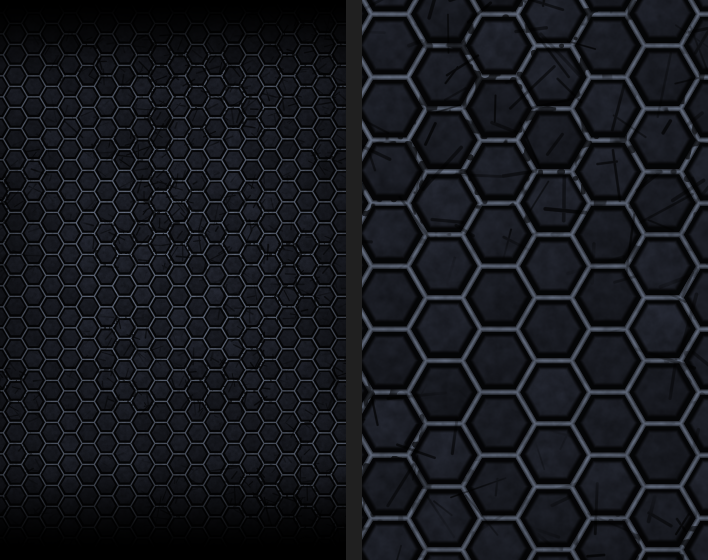
Left: the whole. Right: its middle third, enlarged.
Give the GLSL for this pattern, as a Shadertoy shader.

```glsl
// Worn dark honeycomb: flat-topped steel hexagon mesh over recessed plates.
// A two-lattice hexagon distance gives mesh, shadow and plates; layered
// random segments scratch them, and a vignette fades the top and bottom.

#define PITCH 0.0375                  // row spacing, in canvas heights
#define CENTER vec2(0.2874, 0.6395)   // centre of one cell
#define LINE_HALF 0.043               // half width of the mesh, in rows
#define PLATE_SIZE 0.395              // plate apothem, in rows
#define SCRATCH_LAYERS 5
#define SCRATCH_DEPTH 0.75
#define MESH_COLOR vec3(0.325, 0.355, 0.415)
#define PLATE_COLOR vec3(0.108, 0.118, 0.150)
#define GAP_COLOR vec3(0.016, 0.017, 0.021)

float hash(vec2 p) {
    vec3 q = fract(vec3(p.xyx) * 0.1031);
    q += dot(q, q.yzx + 33.33);
    return fract((q.x + q.y) * q.z);
}

float noise(vec2 p) {
    vec2 i = floor(p), f = fract(p);
    f = f * f * (3.0 - 2.0 * f);
    vec2 e = vec2(0.0, 1.0);
    return mix(mix(hash(i), hash(i + e.yx), f.x),
               mix(hash(i + e), hash(i + e.yy), f.x), f.y);
}

float fbm(vec2 p) {
    float sum = 0.0, amp = 0.5;
    for (int i = 0; i < 4; i++) {
        sum += amp * noise(p);
        p = mat2(1.6, 1.2, -1.2, 1.6) * p + 17.3;
        amp *= 0.5;
    }
    return sum;
}

// Distance from a cell centre, reaching 0.5 on the cell border
float hexDistance(vec2 p) {
    p = abs(p);
    return max(p.y, dot(p, vec2(0.8660254, 0.5)));
}

// Position within the nearest of the two interleaved rectangular lattices
vec2 hexLocal(vec2 p) {
    vec2 period = vec2(1.7320508, 1.0);
    vec2 a = p - period * floor(p / period + 0.5);
    vec2 b = p - period * (floor(p / period) + 0.5);
    return dot(a, a) < dot(b, b) ? a : b;
}

float segmentDistance(vec2 p, vec2 dir, float halfLength) {
    float along = clamp(dot(p, dir), -halfLength, halfLength);
    return length(p - dir * along);
}

// One random segment per tile, on several turned and shifted grids
float scratches(vec2 p, float px) {
    float mark = 0.0;
    for (int i = 0; i < SCRATCH_LAYERS; i++) {
        float layer = float(i);
        float turn = 0.7 * layer + 0.3;
        float size = 0.85 + 0.22 * layer;
        vec2 q = mat2(cos(turn), sin(turn), -sin(turn), cos(turn)) * p / size;
        vec2 id = floor(q) + 200.0 + 37.0 * layer;
        float angle = 1.9 * hash(id) - turn - 0.2;
        vec2 middle = 0.4 + 0.2 * vec2(hash(id + 5.1), hash(id + 9.7));
        float reach = mix(0.10, 0.38, hash(id + 2.3));
        float d = size * segmentDistance(fract(q) - middle,
                                         vec2(cos(angle), sin(angle)), reach);
        float width = mix(0.008, 0.026, hash(id + 7.9));
        float present = step(0.35, hash(id + 13.7));
        float cut = 1.0 - smoothstep(width - 0.5 * px, width + px, d);
        mark = max(mark, present * cut * mix(0.45, 1.0, hash(id + 21.1)));
    }
    return mark;
}

void mainImage(out vec4 fragColor, in vec2 fragCoord) {
    vec2 uv = fragCoord / iResolution.xy;
    vec2 p = (fragCoord / iResolution.y - CENTER) / PITCH;
    float px = 1.0 / (iResolution.y * PITCH);

    vec2 local = hexLocal(p);
    vec2 id = floor((p - local) * vec2(1.1547005, 2.0) + 0.5) + 100.0;
    float border = 0.5 - hexDistance(local);
    float grain = fbm(p * 7.0 + 80.0);
    float grime = fbm(p * 0.45 + 40.0);

    // Recessed plate, shaded towards its rim and varied cell by cell
    vec2 shift = 0.025 * (vec2(hash(id), hash(id + 4.7)) - 0.5) + vec2(0.0, 0.012);
    float plateDist = hexDistance(local - shift);
    float plate = 1.0 - smoothstep(PLATE_SIZE - 0.055, PLATE_SIZE + 0.015, plateDist);
    float shade = mix(0.80, 1.10, hash(id + 8.3)) * mix(0.72, 1.22, grain);
    shade *= 1.0 + 0.22 * dot(local, vec2(-0.4, 0.9));
    vec3 color = mix(GAP_COLOR, PLATE_COLOR * shade, plate);

    // Scratches gather where the grime is heavy
    float wear = scratches(p, px) * smoothstep(0.28, 0.56, grime);
    color *= 1.0 - SCRATCH_DEPTH * wear;

    // Mesh with a bright core, soft flanks and small chips
    float mesh = 1.0 - smoothstep(LINE_HALF - 0.5 * px, LINE_HALF + 0.5 * px, border);
    float core = 1.0 - 0.5 * smoothstep(0.0, LINE_HALF, border);
    float chip = smoothstep(0.60, 0.74, noise(p * 9.0 + 60.0)) * smoothstep(0.42, 0.62, grime);
    vec3 metal = MESH_COLOR * core * mix(0.82, 1.22, grain);
    metal *= 1.0 - 0.65 * max(chip, 0.8 * wear);
    color = mix(color, metal, mesh);

    // Broad light: black ends, dimmer corners and soft patches
    float ends = smoothstep(0.015, 0.20, uv.y) * smoothstep(0.0, 0.17, 1.0 - uv.y);
    float sides = 1.0 - 0.22 * pow(abs(2.0 * uv.x - 1.0), 4.0);
    float patches = mix(0.85, 1.15, noise(uv * vec2(3.0, 5.0) + 12.0));
    fragColor = vec4(color * ends * sides * patches, 1.0);
}
```
